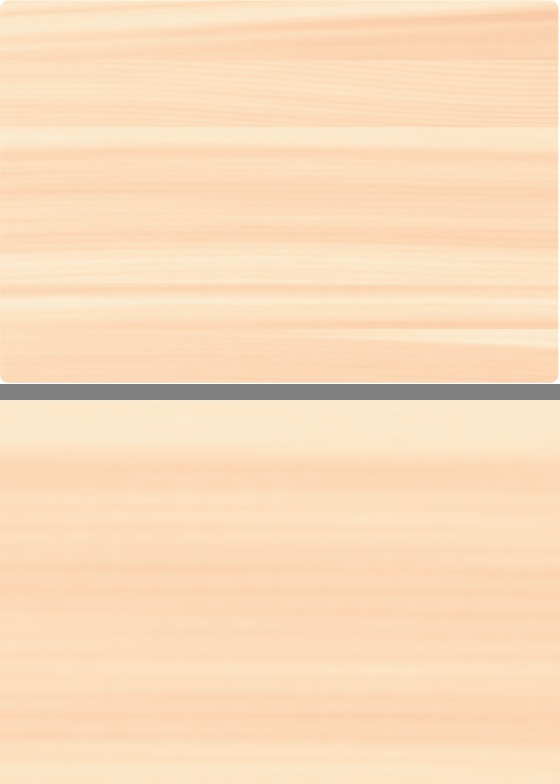
Top, the full canvas; bottom, a detail of the centre.
A Shadertoy shader for this texture:

```glsl
// A pale softwood board glued from five horizontal planks.
// Each plank yields a tone from cream (0) to salmon (3), built from broad bands
// and stretched noise; a rounded box cuts the board out of a white ground.

const vec3 WHITE  = vec3(1.0);
const vec3 CREAM  = vec3(0.985, 0.920, 0.815);
const vec3 SAND   = vec3(0.990, 0.882, 0.752);
const vec3 PEACH  = vec3(0.990, 0.848, 0.710);
const vec3 SALMON = vec3(0.978, 0.800, 0.660);

float hash(vec2 p) {
    p = fract(p * vec2(0.1031, 0.1137));
    p += dot(p, p.yx + 33.33);
    return fract((p.x + p.y) * p.x * 7.31 + p.y * 3.17);
}

float noise(vec2 p) {
    vec2 cell = floor(p), f = fract(p);
    f = f * f * (3.0 - 2.0 * f);
    float low  = mix(hash(cell), hash(cell + vec2(1, 0)), f.x);
    float high = mix(hash(cell + vec2(0, 1)), hash(cell + vec2(1, 1)), f.x);
    return mix(low, high, f.y);
}

// Noise drawn out along the board, centred on zero.
float streaks(float x, float y, float count, float seed) {
    return noise(vec2(x * 1.6 + seed, y * count + seed * 7.0)) - 0.5;
}

// Soft horizontal band around a centre line.
float band(float y, float centre, float halfWidth) {
    float d = (y - centre) / halfWidth;
    return exp(-d * d);
}

// Thin annual rings: uneven repeats with a narrow dark side.
float rings(float x, float y, float count, float seed) {
    float phase = y * count + 0.9 * noise(vec2(x * 2.0 + seed, y * 14.0));
    float wave = 0.5 + 0.5 * cos(6.2832 * phase);
    return wave * wave * (0.45 + 0.55 * noise(vec2(x * 3.0, floor(phase + 0.5) + seed)));
}

// Plank tones; x runs to the right and y downwards, both from 0 to 1.
float topPlank(float x, float y) {
    float s = y + 0.075 * x;
    float tone = mix(0.45, 1.55 + 0.8 * x, smoothstep(0.075, 0.105, s));
    tone += 1.1 * band(s, 0.036, 0.006) + 0.7 * x * band(s, 0.112, 0.016);
    tone -= 0.8 * (1.0 - x) * band(s, 0.125, 0.008);
    return tone + 0.9 * streaks(x, s, 75.0, 3.0);
}

float ringedPlank(float x, float y) {
    float s = y - 0.065 * smoothstep(0.1, 1.0, x);
    float tone = 0.75 + 0.45 * x + 0.5 * smoothstep(0.24, 0.33, y);
    tone += (0.45 + 0.7 * x) * rings(x, s, 64.0, 5.0);
    return tone + 0.8 * streaks(x, s, 40.0, 11.0);
}

float middlePlank(float x, float y) {
    float s = y + 0.012 * sin(3.0 * x + 0.4);
    float tone = mix(0.15, 1.2, smoothstep(0.37, 0.41, s));
    tone += 0.7 * band(s, 0.405, 0.012) + 0.6 * band(s, 0.505, 0.022);
    tone += 0.45 * band(s, 0.62, 0.025) * (0.4 + x);
    tone -= 0.75 * smoothstep(0.625, 0.69, s);
    float grain = smoothstep(0.38, 0.43, s);
    tone += grain * 0.5 * rings(x, s, 52.0, 17.0);
    return tone + (0.2 + 0.75 * grain) * streaks(x, s, 55.0, 23.0) + 0.25 * x;
}

float stripedPlank(float x, float y) {
    float s = y + 0.006 * sin(2.5 * x);
    float tone = 0.5 + 1.4 * band(s, 0.758, 0.014);
    tone += (0.9 + 0.6 * x) * smoothstep(0.805, 0.85, s);
    tone -= 0.5 * band(s, 0.79, 0.008);
    return tone + 1.1 * streaks(x, s, 85.0, 31.0);
}

float bottomPlank(float x, float y) {
    float s = y - 0.035 * x * x;
    float tone = 1.4 + 0.25 * x + 0.35 * smoothstep(0.88, 0.98, y);
    tone -= 1.7 * smoothstep(0.35, 0.95, x) * (1.0 - smoothstep(0.862, 0.878, s));
    tone += 0.35 * rings(x, s, 58.0, 37.0);
    return tone + 0.5 * streaks(x, s, 60.0, 41.0);
}

// Pass from one plank to the next across a crisp glue line.
float joinAt(float upper, float lower, float y, float seam) {
    return mix(upper, lower, smoothstep(seam - 0.002, seam + 0.002, y));
}

vec3 woodColor(float tone) {
    vec3 color = mix(CREAM, SAND, clamp(tone, 0.0, 1.0));
    color = mix(color, PEACH, clamp(tone - 1.0, 0.0, 1.0));
    return mix(color, SALMON, clamp(tone - 2.0, 0.0, 1.0));
}

float roundedBox(vec2 p, vec2 halfSize, float radius) {
    vec2 q = abs(p) - halfSize + radius;
    return length(max(q, 0.0)) + min(max(q.x, q.y), 0.0) - radius;
}

void mainImage(out vec4 fragColor, in vec2 fragCoord) {
    vec2 uv = fragCoord / iResolution.xy;
    float aspect = iResolution.x / iResolution.y;
    float x = uv.x, y = 1.0 - uv.y;
    float wavyY = y + 0.006 * (noise(vec2(x * 3.5, y * 9.0)) - 0.5);

    float tone = joinAt(topPlank(x, wavyY), ringedPlank(x, wavyY), y, 0.157);
    tone = joinAt(tone, middlePlank(x, wavyY), y, 0.331);
    tone = joinAt(tone, stripedPlank(x, wavyY), y, 0.737);
    tone = joinAt(tone, bottomPlank(x, wavyY), y, 0.857);

    // Fine fibres and faint mottling
    tone += 0.35 * (noise(vec2(x * 9.0, y * 150.0)) - 0.5);
    tone += 0.22 * (noise(vec2(x * aspect, y) * 95.0) - 0.5);

    // Board outline on white
    vec2 centred = vec2((x - 0.4985) * aspect, y - 0.499);
    float edge = roundedBox(centred, vec2(0.4985 * aspect, 0.498), 0.022);
    float board = 1.0 - smoothstep(-0.002, 0.002, edge);
    fragColor = vec4(mix(WHITE, woodColor(tone), board), 1.0);
}
```
